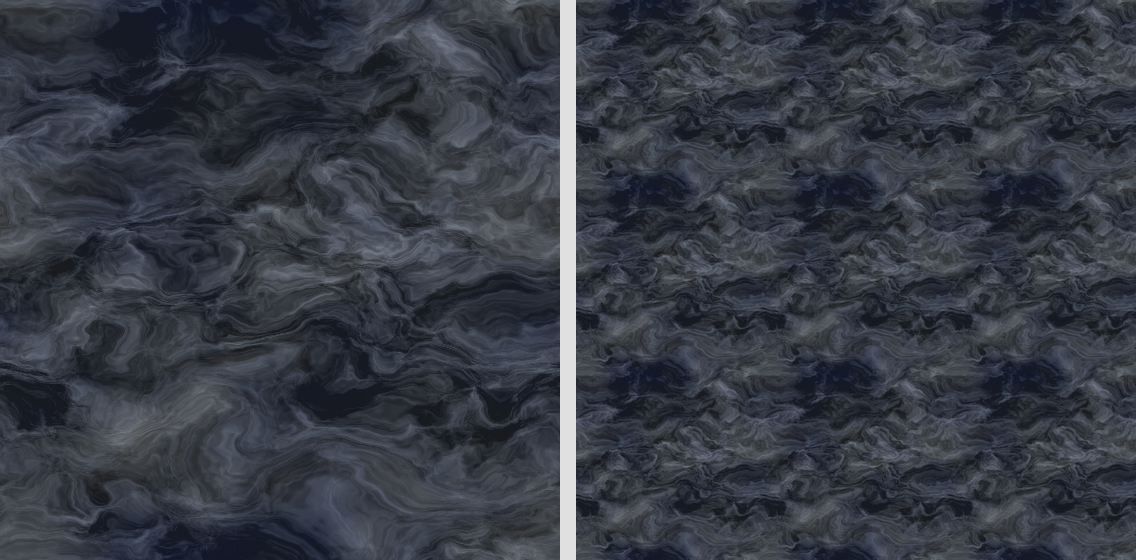
Left: one tile. Right: repeated 3 by 3.
Reproduce this texture procedurally as a WebGL 1 fragment shader.

```glsl
precision highp float;
// Dark slate-blue smoky water: folded horizontal strands under soft grey mist, tiling.

uniform vec2 u_resolution;

float hash(vec2 p) {
  return fract(sin(dot(p, vec2(127.1, 311.7))) * 43758.5453);
}

// Value noise that wraps over the unit square after a whole number of cells.
float noise(vec2 uv, vec2 cells, float seed) {
  vec2 p = uv * cells;
  vec2 i = floor(p);
  vec2 f = p - i;
  f = f * f * f * (f * (f * 6.0 - 15.0) + 10.0);
  vec2 lo = mod(i, cells) + seed;
  vec2 hi = mod(i + 1.0, cells) + seed;
  return mix(mix(hash(lo), hash(vec2(hi.x, lo.y)), f.x),
             mix(hash(vec2(lo.x, hi.y)), hash(hi), f.x), f.y);
}

float fbm(vec2 uv, vec2 cells, float gain, float seed) {
  float sum = 0.0, total = 0.0, amp = 1.0;
  for (int k = 0; k < 5; k++) {
    sum += amp * noise(uv, cells, seed);
    total += amp;
    amp *= gain;
    cells *= 2.0;
    seed += 13.37;
  }
  return sum / total;
}

// Sharp bright crests where the noise crosses its middle value.
float ridges(vec2 uv, vec2 cells, float gain, float seed) {
  float sum = 0.0, total = 0.0, amp = 1.0;
  for (int k = 0; k < 5; k++) {
    float crest = 1.0 - abs(2.0 * noise(uv, cells, seed) - 1.0);
    sum += amp * crest * crest;
    total += amp;
    amp *= gain;
    cells *= 2.0;
    seed += 17.71;
  }
  return sum / total;
}

vec2 warp(vec2 uv, vec2 cells, float seed) {
  return vec2(fbm(uv, cells, 0.45, seed), fbm(uv, cells, 0.45, seed + 5.19)) - 0.5;
}

void main() {
  vec2 uv = gl_FragCoord.xy / u_resolution;

  // Two nested warps: broad folds, then tighter curls
  vec2 folded = uv + warp(uv, vec2(5.0, 7.0), 1.3) * vec2(0.24, 0.17);
  vec2 curled = folded + warp(folded, vec2(9.0, 14.0), 41.7) * vec2(0.15, 0.09);

  // Layers of light
  float clouds = fbm(folded, vec2(4.0, 8.0), 0.6, 23.9) - 0.5;
  float mist = fbm(uv, vec2(4.0, 5.0), 0.5, 67.3) - 0.5;
  float strands = ridges(curled, vec2(7.0, 17.0), 0.76, 83.1) - 0.52;
  float contours = cos(75.0 * fbm(folded, vec2(7.0, 10.0), 0.4, 97.6));
  float roughness = smoothstep(0.3, 0.66, fbm(folded, vec2(4.0, 7.0), 0.55, 31.4));

  // Short flecks that break up the rough areas
  float flecks = noise(curled, vec2(28.0, 75.0), 11.9)
               + noise(curled, vec2(50.0, 130.0), 53.2) - 1.0;

  float light = 0.25 + 0.36 * clouds + 0.2 * mist;
  light += strands * mix(0.24, 0.48, roughness);
  light += 0.055 * flecks * roughness;
  light += 0.014 * contours * (1.0 - 0.6 * roughness);
  light = max(light, 0.1);

  // Slate tone, bluer on the strands and greener in the mist
  vec3 color = light + vec3(-0.02, 0.0, 0.043);
  color += strands * vec3(-0.03, 0.0, 0.05);
  color += mist * vec3(0.025, 0.015, -0.06);
  gl_FragColor = vec4(color, 1.0);
}
```
